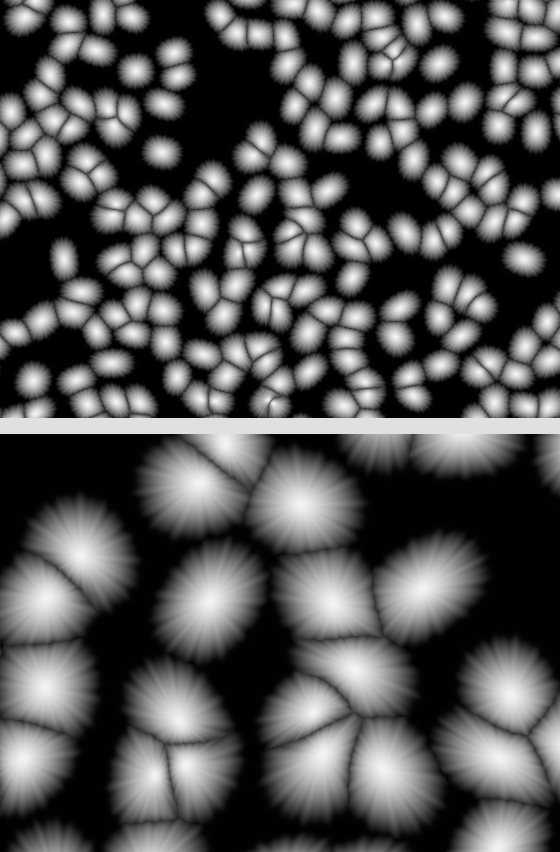
Top: the whole. Bottom: its middle third, enlarged.
Write a WebGL 1 fragment shader that draws this pattern.

```glsl
precision highp float;
// Soft pale grains crowded on black: oval cones scattered on a jittered grid.
// Each pixel takes its nearest grain; the runner-up shortens that grain's reach,
// so touching grains press flat against each other along dark seams.
uniform vec2 u_resolution;

#define CELL 0.072          // grid step, in canvas heights
#define KEEP 0.71           // share of cells that hold a grain
#define JITTER 0.86         // scatter inside a cell
#define HALF_LENGTH 0.0475  // mean long half axis
#define HALF_WIDTH 0.0365   // mean short half axis
#define SIZE_SPREAD 0.24    // random variation of both axes
#define BOXINESS 2.35       // 2 is an ellipse, more is squarer
#define SEAM_LIFT 0.05      // brightness left in the seams
#define STREAK 0.026        // strength of the radial streaks
#define FOOT 0.003          // softness of the outer rim

vec4 hash4(vec2 cell) {
  vec4 h = fract(cell.xyxy * vec4(0.1031, 0.1030, 0.0973, 0.1099));
  h += dot(h, h.wzxy + 33.33);
  return fract((h.xxyz + h.yzzw) * h.zywx);
}

// Offset from a grain's centre in its own axes, scaled so its rim lies near 1.
vec2 grainSpace(vec2 offset, vec4 traits) {
  float angle = 6.2832 * traits.x;
  float c = cos(angle), s = sin(angle);
  vec2 halfAxes = vec2(HALF_LENGTH, HALF_WIDTH)
                * (1.0 + SIZE_SPREAD * (traits.yz - 0.5));
  return vec2(c * offset.x + s * offset.y, c * offset.y - s * offset.x) / halfAxes;
}

float ovalDistance(vec2 q) {
  vec2 a = pow(abs(q) + 1e-4, vec2(BOXINESS));
  return pow(a.x + a.y, 1.0 / BOXINESS);
}

float softMin(float a, float b, float k) {
  float h = max(k - abs(a - b), 0.0) / k;
  return min(a, b) - 0.25 * k * h * h;
}

float streaks(vec2 q, float seed) {
  float angle = atan(q.y, q.x + 1e-5);
  return sin(17.0 * angle + 6.2832 * seed) + 0.7 * sin(29.0 * angle + 40.0 * seed);
}

// Brightness from centre (0) to rim (1): a rounded tip, then a slightly bowed cone.
float profile(float r) {
  r = sqrt(r * r + 0.004);
  float v = 0.98 - 0.4 * r - 0.45 * r * r;
  return 0.5 * (v + sqrt(v * v + FOOT));
}

void main() {
  vec2 p = gl_FragCoord.xy / u_resolution.y;
  vec2 home = floor(p / CELL);

  // Nearest grain and runner-up
  float nearest = 4.0, second = 4.0, nearestSeed = 0.0;
  vec2 nearestSpot = vec2(1.0);
  for (int j = -1; j <= 1; j++) {
    for (int i = -1; i <= 1; i++) {
      vec2 cell = home + vec2(float(i), float(j));
      vec4 place = hash4(cell + 17.0);
      vec4 traits = hash4(cell + 71.0);
      if (place.z > KEEP) continue;
      vec2 centre = (cell + 0.5 + JITTER * (place.xy - 0.5)) * CELL;
      vec2 q = grainSpace(p - centre, traits);
      float d = ovalDistance(q);
      if (d < nearest) {
        second = nearest;
        nearest = d;
        nearestSpot = q;
        nearestSeed = traits.w;
      } else {
        second = min(second, d);
      }
    }
  }

  // Reach of the grain toward its free rim or its neighbour
  float reach = softMin(1.0, second + SEAM_LIFT, 0.12);
  reach *= 1.0 + STREAK * streaks(nearestSpot, nearestSeed);
  float grey = profile(nearest / reach);
  gl_FragColor = vec4(vec3(clamp(grey, 0.0, 1.0)), 1.0);
}
```
